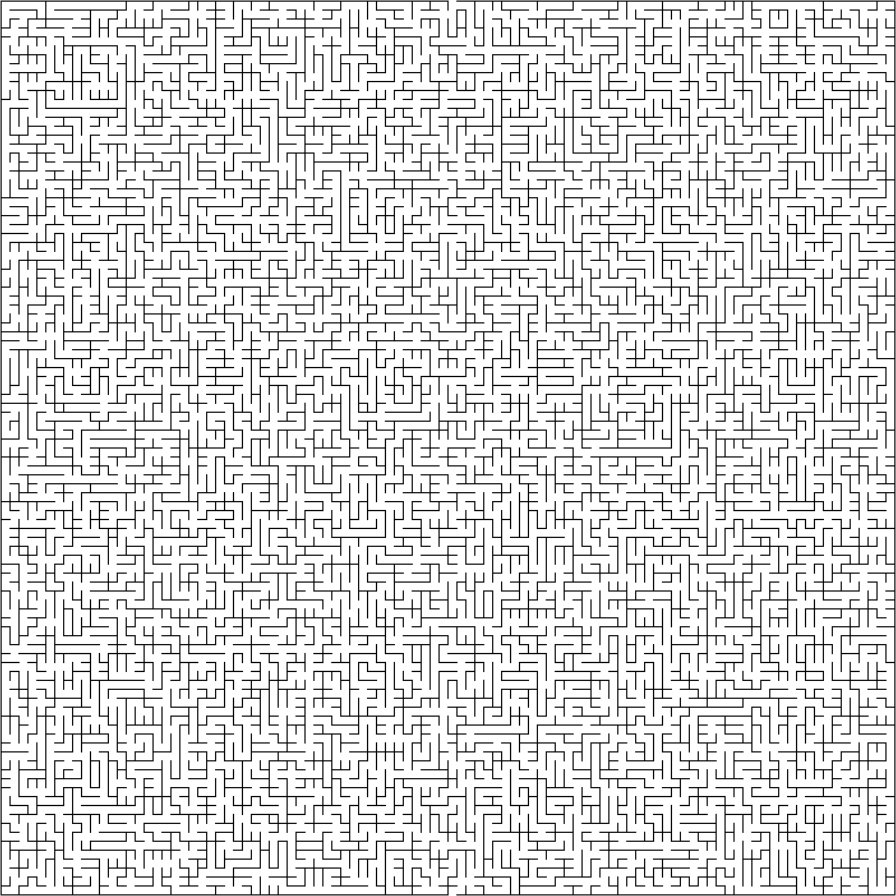
This pattern is drawn by a WebGL 1 fragment shader. Its source:

```glsl
precision highp float;
// A dense rectangular maze: thin black walls on white, framed, with a gap at top and bottom.

uniform vec2 u_resolution;

const float CELLS = 100.0;        // cells along each side
const float MARGIN = 0.125;       // space outside the frame, in cells
const float WALL_HALF = 0.067;    // half the wall thickness, in cells
const float SOFTNESS = 1.12;      // filter width relative to a pixel
const float STRAIGHTNESS = 0.15;  // preference for continuing a wall
const float GATE_X = 50.5;        // centre of both entrances
const vec3 PAPER = vec3(1.0);
const vec3 INK = vec3(0.0);

float hash(vec2 p) {
  vec3 q = fract(p.xyx * 0.1031);
  q += dot(q, q.yzx + 33.33);
  return fract((q.x + q.y) * q.z);
}

// Unit step east, north, west or south for k = 0..3.
vec2 compass(float k) {
  float s = k < 2.0 ? 1.0 : -1.0;
  return mod(k, 2.0) < 0.5 ? vec2(s, 0.0) : vec2(0.0, s);
}

bool isInside(vec2 v) {
  return all(greaterThan(v, vec2(0.5))) && all(lessThan(v, vec2(CELLS - 0.5)));
}

// Direction of a wall thrown freely from a grid post; zero on the frame.
vec2 freeWall(vec2 post) {
  return isInside(post) ? compass(floor(4.0 * hash(post + 17.0))) : vec2(0.0);
}

// Even posts throw freely; odd posts avoid doubled walls and closed pockets.
vec2 wallFrom(vec2 post) {
  if (!isInside(post)) return vec2(0.0);
  if (mod(post.x + post.y, 2.0) < 0.5) return freeWall(post);
  vec2 choice = vec2(0.0);
  float best = -9.0;
  for (int i = 0; i < 4; i++) {
    float k = float(i);
    vec2 dir = compass(k);
    vec2 ahead = freeWall(post + dir);
    float along = dot(ahead, dir);
    vec2 side = ahead - dir * along;
    float pocket = step(0.5, -dot(freeWall(post + side), side));
    float score = hash(post + 137.0 * (k + 1.0)) - pocket;
    score += STRAIGHTNESS * step(0.5, along) - 2.0 * step(0.5, -along);
    if (score > best) {
      best = score;
      choice = dir;
    }
  }
  return choice;
}

// Outer frame edges, open at the two gates.
bool isFrame(vec2 mid) {
  vec2 fromCentre = abs(mid - 0.5 * CELLS);
  float reach = max(fromCentre.x, fromCentre.y);
  bool gate = abs(mid.x - GATE_X) < 0.1;
  return abs(reach - 0.5 * CELLS) < 0.1 && !gate;
}

// Length of the wall arm from a post: a full cell, or just the post itself.
float armLength(vec2 post, vec2 own, vec2 dir) {
  bool wall = dot(own, dir) > 0.5
    || dot(wallFrom(post + dir), dir) < -0.5
    || isFrame(post + 0.5 * dir);
  return wall ? 1.0 : WALL_HALF;
}

// Share of a filter window covered by the interval lo..hi.
float overlap(float lo, float hi, float centre, float width) {
  float covered = min(hi, centre + 0.5 * width) - max(lo, centre - 0.5 * width);
  return clamp(covered / width, 0.0, 1.0);
}

// Exact coverage of the horizontal and vertical bars meeting at the nearest post.
float mazeCoverage(vec2 p, float width) {
  vec2 post = clamp(floor(p + 0.5), 0.0, CELLS);
  vec2 own = wallFrom(post);
  vec2 q = p - post;
  float east = armLength(post, own, vec2(1.0, 0.0));
  float west = armLength(post, own, vec2(-1.0, 0.0));
  float north = armLength(post, own, vec2(0.0, 1.0));
  float south = armLength(post, own, vec2(0.0, -1.0));
  float thinX = overlap(-WALL_HALF, WALL_HALF, q.x, width);
  float thinY = overlap(-WALL_HALF, WALL_HALF, q.y, width);
  float longX = overlap(-west, east, q.x, width);
  float longY = overlap(-south, north, q.y, width);
  return longX * thinY + thinX * longY - thinX * thinY;
}

void main() {
  float span = CELLS + 2.0 * MARGIN;
  vec2 p = gl_FragCoord.xy / u_resolution * span - MARGIN;
  float width = SOFTNESS * span / min(u_resolution.x, u_resolution.y);
  gl_FragColor = vec4(mix(PAPER, INK, mazeCoverage(p, width)), 1.0);
}
```
